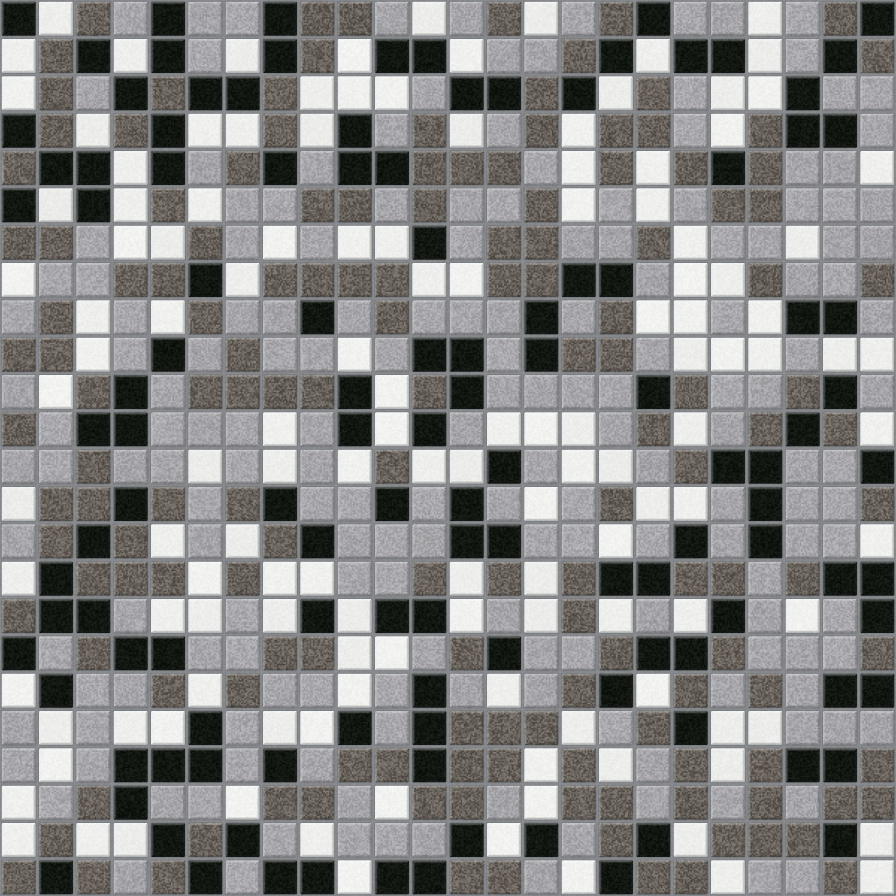
Give the GLSL for this pattern, as a Shadertoy shader.

```glsl
const float TILES = 24.0;          // tiles across and down
const float HALF_TILE = 0.455;     // half width of a tile, in cells
const float CORNER = 0.035;        // corner radius, in cells
const float BEVEL = 0.085;         // bevel width, in cells
const float GRAIN_SCALE = 25.0;    // speckles per cell
const float TONE_SPREAD = 0.03;    // brightness change between tiles
const vec3 GROUT = vec3(0.53, 0.54, 0.555);

// Glaze colour in rgb, speckle strength in w
const vec4 TAUPE = vec4(0.405, 0.38, 0.355, 0.24);
const vec4 SILVER = vec4(0.655, 0.65, 0.665, 0.15);
const vec4 WHITE = vec4(0.935, 0.94, 0.93, 0.045);
const vec4 BLACK = vec4(0.065, 0.085, 0.065, 0.09);

// Cumulative shares of the glazes; black takes the rest
const float TAUPE_END = 0.27;
const float SILVER_END = 0.57;
const float WHITE_END = 0.79;

float hash(vec2 cell, uint seed) {
    uvec2 k = uvec2(ivec2(cell));
    uint h = k.x * 1597u + k.y * 51749u + seed * 7919u;
    h = (h ^ (h >> 16)) * 73244475u;
    h = (h ^ (h >> 15)) * 37476393u;
    h ^= h >> 16;
    return float(h & 65535u) / 65535.0;
}

float valueNoise(vec2 p) {
    vec2 i = floor(p), f = fract(p);
    f = f * f * (3.0 - 2.0 * f);
    float low = mix(hash(i, 3u), hash(i + vec2(1, 0), 3u), f.x);
    float high = mix(hash(i + vec2(0, 1), 3u), hash(i + vec2(1, 1), 3u), f.x);
    return mix(low, high, f.y);
}

float roundedBox(vec2 p, float halfSize, float radius) {
    vec2 q = abs(p) - halfSize + radius;
    return length(max(q, 0.0)) + min(max(q.x, q.y), 0.0) - radius;
}

vec4 pickGlaze(float pick) {
    if (pick < TAUPE_END) return TAUPE;
    if (pick < SILVER_END) return SILVER;
    if (pick < WHITE_END) return WHITE;
    return BLACK;
}

void mainImage(out vec4 fragColor, in vec2 fragCoord) {
    vec2 grid = fragCoord / iResolution.y * TILES;
    float pixel = TILES / iResolution.y;
    vec2 cell = floor(grid);
    vec2 p = fract(grid) - 0.5;
    float edge = roundedBox(p, HALF_TILE, CORNER);
    float grain = valueNoise(grid * GRAIN_SCALE) - 0.5;

    // Speckled glaze
    vec4 glaze = pickGlaze(hash(cell, 1u));
    vec3 tile = glaze.rgb * (1.0 + TONE_SPREAD * (hash(cell, 2u) - 0.5));
    tile += glaze.w * grain;

    // Mitred bevel lit from the upper left
    float sideways = smoothstep(-pixel, pixel, abs(p.x) - abs(p.y));
    vec2 outward = mix(vec2(0, sign(p.y)), vec2(sign(p.x), 0), sideways);
    float light = dot(outward, vec2(-0.8, 1.0));
    float rim = smoothstep(-BEVEL, -0.2 * BEVEL, edge);
    tile = mix(tile, GROUT, 0.28 * rim);
    tile += rim * (light > 0.0 ? 0.13 : 0.12) * light;

    // Grout, shaded where it meets the tile
    float shade = 1.0 - smoothstep(0.0, 0.04, edge);
    vec3 joint = GROUT * (1.0 - 0.12 * shade) + 0.04 * grain;

    float cover = smoothstep(0.5 * pixel, -0.5 * pixel, edge);
    fragColor = vec4(clamp(mix(joint, tile, cover), 0.0, 1.0), 1.0);
}
```
